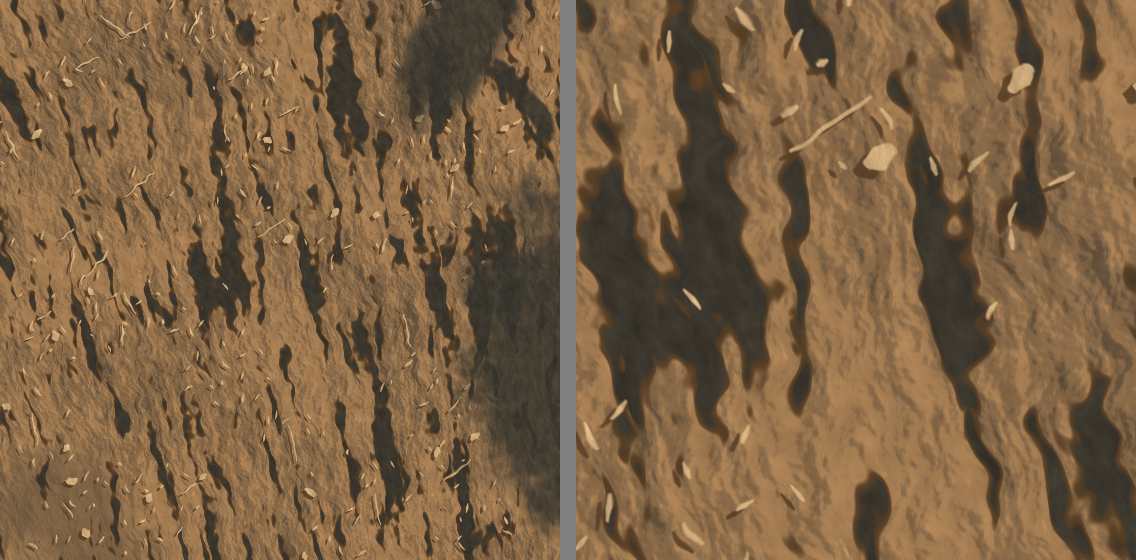
Left, the full canvas; right, a detail of the centre.
A WebGL 1 fragment shader for this texture:

```glsl
precision highp float;
uniform vec2 u_resolution;

const vec3 SHADE = vec3(0.25, 0.23, 0.19);
const vec3 UMBER = vec3(0.33, 0.235, 0.14);
const vec3 DULL = vec3(0.41, 0.33, 0.24);
const vec3 OCHRE = vec3(0.53, 0.41, 0.28);
const vec3 SUNLIT = vec3(0.64, 0.485, 0.32);
const vec3 STRAW = vec3(0.82, 0.68, 0.49);

float hash(vec2 p) {
  return fract(sin(dot(p, vec2(127.1, 311.7))) * 43758.55);
}

vec2 gradientAt(vec2 cell) {
  float a = 6.2832 * hash(cell);
  return vec2(cos(a), sin(a));
}

float gnoise(vec2 p) {
  vec2 i = floor(p), f = fract(p);
  vec2 w = f * f * f * (f * (f * 6.0 - 15.0) + 10.0);
  vec2 e = vec2(1.0, 0.0);
  float low = mix(dot(gradientAt(i), f), dot(gradientAt(i + e), f - e), w.x);
  float high = mix(dot(gradientAt(i + e.yx), f - e.yx),
                   dot(gradientAt(i + 1.0), f - 1.0), w.x);
  return mix(low, high, w.y);
}

float fbm(vec2 p) {
  float sum = 0.0, amp = 0.6;
  for (int i = 0; i < 4; i++) {
    sum += amp * gnoise(p);
    p = p * 2.03 + 17.3;
    amp *= 0.65;
  }
  return sum;
}

// Coordinates that follow the leaning, wavering grain
vec2 alongGrain(vec2 p) {
  float waver = 0.012 * gnoise(p * 8.0) + 0.009 * gnoise(p * 30.0 + 5.0);
  return vec2(p.x + mix(0.27, 0.06, p.x) * p.y + waver, p.y);
}

// Long valleys along the grain, with crumbling sides
float furrow(vec2 g) {
  return gnoise(g * vec2(22.0, 3.0)) + 0.35 * gnoise(g * vec2(48.0, 9.0) + 9.0)
       + 0.16 * gnoise(g * vec2(100.0, 60.0));
}

// Short narrow nicks between the valleys
float nick(vec2 g) {
  return gnoise(g * vec2(50.0, 10.0) + 53.0)
       + 0.3 * gnoise(g * vec2(110.0, 45.0) + 7.0);
}

// Soft leaning ellipse with a ragged rim
float patchMask(vec2 p, vec2 center, vec2 radius, float lean, float soft) {
  vec2 d = p - center;
  d.x += lean * d.y;
  float r = length(d / radius) + 0.65 * fbm(p * 7.0);
  return 1.0 - smoothstep(1.0 - soft, 1.0 + soft, r);
}

// Scattered slivers, one at most per cell, gathered in clumps
float slivers(vec2 p, float cells, vec2 size, float share, float seed) {
  float mask = 0.0;
  vec2 bent = p + 0.005 * vec2(gnoise(p * 55.0), gnoise(p * 55.0 + 8.0));
  float edge = max(0.001, 0.6 / u_resolution.y);
  for (int y = -1; y <= 1; y++) {
    for (int x = -1; x <= 1; x++) {
      vec2 cell = floor(p * cells) + vec2(float(x), float(y));
      vec2 id = cell + seed;
      vec2 jitter = vec2(hash(id + 0.3), hash(id + 0.7));
      vec2 d = bent - (cell + jitter) / cells;
      float a = 1.57 + 2.2 * (hash(id + 1.9) - 0.5);
      vec2 axis = vec2(cos(a), sin(a));
      float reach = size.x * mix(0.3, 1.0, hash(id + 2.6));
      float t = clamp(dot(d, axis), -reach, reach);
      float girth = size.y * mix(1.0, 0.5, abs(t) / reach);
      float keep = step(hash(id + 4.1), share + gnoise(cell / cells * 6.0));
      float body = 1.0 - smoothstep(-edge, edge, length(d - axis * t) - girth);
      mask = max(mask, keep * body);
    }
  }
  return mask;
}

float debris(vec2 p) {
  float chips = slivers(p, 11.0, vec2(0.008, 0.007), 0.12, 3.0);
  float stalks = slivers(p, 13.0, vec2(0.034, 0.0019), 0.14, 41.0);
  float crumbs = slivers(p, 36.0, vec2(0.008, 0.002), 0.16, 83.0);
  return max(chips, max(stalks, crumbs));
}

void main() {
  vec2 p = gl_FragCoord.xy / u_resolution;
  vec2 g = alongGrain(p);
  vec2 toLight = vec2(0.005, 0.002);
  float height = furrow(g);
  float nicks = nick(g);
  float slope = height - furrow(g + toLight) + 0.5 * (nicks - nick(g + toLight));
  vec2 gritScale = vec2(75.0, 38.0);
  float grit = fbm(g * gritScale);
  float relief = grit - fbm((g + 0.6 * toLight) * gritScale);
  float grain = fbm(p * vec2(30.0, 18.0));

  // Sunlit ground
  float tone = 0.53 + 0.55 * slope + 0.45 * relief + 0.3 * grain + 0.3 * gnoise(p * 5.0);
  vec3 color = mix(DULL, OCHRE, smoothstep(0.24, 0.42, tone));
  color = mix(color, SUNLIT, smoothstep(0.46, 0.66, tone));
  color = mix(color, STRAW, 0.8 * smoothstep(0.88, 1.2, tone));
  color *= 1.0 + 0.2 * grit;
  color = mix(color, DULL, 0.6 * patchMask(p, vec2(0.13, 0.07), vec2(0.13, 0.12), 0.3, 0.4));

  // Cracks with brown rims and dark cores, deeper to the right
  float valley = mix(-0.37, -0.27, smoothstep(0.1, 0.7, p.x)) - height;
  float depth = max(valley, 0.6 * (-0.31 - nicks));
  color = mix(color, UMBER, 0.95 * smoothstep(-0.04, 0.01, depth));
  color = mix(color, SHADE * (0.92 + 0.3 * grit), smoothstep(0.01, 0.06, depth));

  // Straw and its cast shade
  color = mix(color, UMBER, 0.85 * debris(p + vec2(0.006, 0.005)));
  color = mix(color, STRAW * (1.0 + 0.3 * grit), 0.95 * debris(p));

  // Broad shadows
  float shadow = patchMask(p, vec2(1.0, 0.36), vec2(0.16, 0.29), 0.0, 0.25);
  shadow = max(shadow, patchMask(p, vec2(0.83, 0.95), vec2(0.085, 0.16), -0.4, 0.3));
  shadow = max(shadow, patchMask(p, vec2(0.94, 0.82), vec2(0.028, 0.08), 0.75, 0.15));
  vec3 dim = SHADE * (1.0 + 0.25 * grit) + 0.1 * (color - OCHRE);
  gl_FragColor = vec4(mix(color, dim, 0.96 * shadow), 1.0);
}
```
